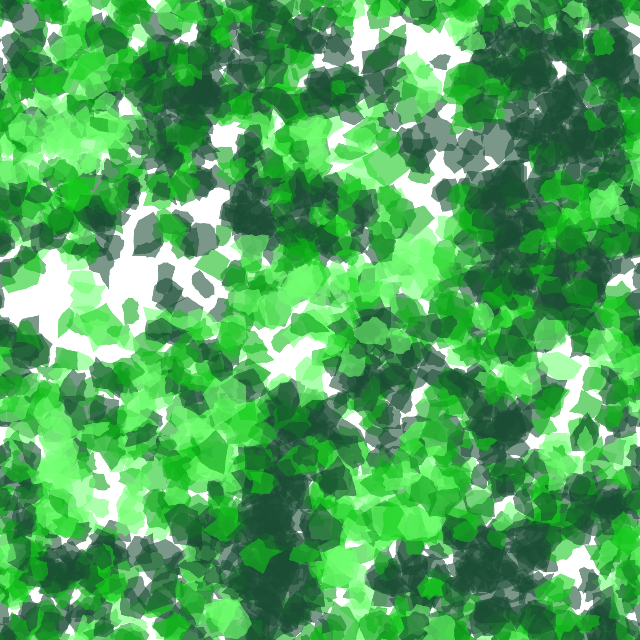
This pattern is drawn by a three.js fragment shader. Its source:

```glsl
// Seamless foliage camouflage: translucent, ragged leaf blots in greens over white.
varying vec2 vUv;

const float TAU = 6.2831853;
const float GRID = 19.0;      // blots across the canvas in each layer
const int LAYERS = 9;
const float OPACITY = 0.58;
const float EDGE = 0.0009;    // half width of the soft edge, in canvas units

const vec3 PAPER = vec3(1.0);
const vec3 PINE = vec3(0.10, 0.30, 0.20);
const vec3 LEAF = vec3(0.03, 0.57, 0.09);
const vec3 LIME = vec3(0.09, 0.84, 0.11);
const vec3 MINT = vec3(0.44, 1.0, 0.44);

float hash(vec2 p) {
  return fract(sin(dot(p, vec2(127.1, 311.7))) * 43758.5453);
}

vec2 hash2(vec2 p) {
  return vec2(hash(p), hash(p + vec2(19.3, 47.9)));
}

// Value noise that wraps after a whole number of cells.
float wrapNoise(vec2 uv, float period, float seed) {
  vec2 p = uv * period;
  vec2 i = floor(p);
  vec2 f = fract(p);
  f = f * f * (3.0 - 2.0 * f);
  vec2 a = mod(i, period) + seed;
  vec2 b = mod(i + 1.0, period) + seed;
  return mix(mix(hash(a), hash(vec2(b.x, a.y)), f.x),
             mix(hash(vec2(a.x, b.y)), hash(b), f.x), f.y);
}

// Radius of a star polygon with straight sides and random corners.
float polygonRadius(float turn, float corners, float low, vec2 id) {
  float a = turn * corners;
  float i = floor(a);
  float stepAngle = TAU / corners;
  float angle = fract(a) * stepAngle;
  float r0 = mix(low, 1.0, hash(id + mod(i, corners) * 3.7));
  float r1 = mix(low, 1.0, hash(id + mod(i + 1.0, corners) * 3.7));
  return sin(stepAngle) / (sin(stepAngle - angle) / r0 + sin(angle) / r1);
}

// Coverage of one ragged, slightly elongated blot centred on the origin.
float blot(vec2 p, float radius, vec2 id) {
  float spin = hash(id + 5.1) * TAU;
  float c = cos(spin);
  float s = sin(spin);
  p = mat2(c, -s, s, c) * p;
  p.y /= mix(0.62, 1.0, hash(id + 8.3));
  float turn = atan(p.y, p.x) / TAU + 0.5;
  float ragged = mix(0.97, 0.6, hash(id + 11.7));
  float rim = polygonRadius(turn, 8.0, 0.42, id + 2.3)
            * polygonRadius(turn, 19.0, ragged, id + 6.9);
  return 1.0 - smoothstep(-EDGE, EDGE, length(p) - radius * rim);
}

// Colour drifts in patches, with much mixing from blot to blot.
vec3 blotColor(vec2 center, vec2 id) {
  float tone = wrapNoise(center, 9.0, 31.0) + 0.85 * (hash(id + 14.2) - 0.5);
  vec3 green = mix(LEAF, LIME, hash(id + 17.6));
  return tone < 0.43 ? PINE : (tone < 0.77 ? green : MINT);
}

// Paints one jittered grid of blots over the colour below.
vec3 paintLayer(vec3 color, vec2 uv, float layer) {
  vec2 cell = floor(uv * GRID);
  for (int y = -1; y <= 1; y++) {
    for (int x = -1; x <= 1; x++) {
      vec2 corner = cell + vec2(float(x), float(y));
      vec2 wrapped = mod(corner, GRID);
      vec2 id = wrapped + layer * vec2(37.0, 23.0);
      vec2 jitter = hash2(id + 0.7);
      vec2 center = (wrapped + jitter) / GRID;
      float density = clamp(1.2 * wrapNoise(center, 9.0, 73.0) + 0.12, 0.0, 1.0);
      float present = step(hash(id + 21.4), density);
      float radius = mix(0.52, 0.99, hash(id + 24.8)) / GRID;
      float cover = blot(uv - (corner + jitter) / GRID, radius, id);
      color = mix(color, blotColor(center, id), OPACITY * present * cover);
    }
  }
  return color;
}

void main() {
  vec3 color = PAPER;
  for (int i = 0; i < LAYERS; i++) {
    color = paintLayer(color, vUv, float(i));
  }
  gl_FragColor = vec4(color, 1.0);
}
```
